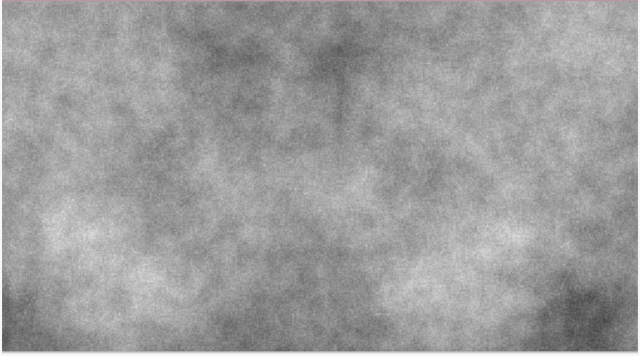
Give the GLSL for this texture, as a Shadertoy shader.

```glsl
// Mottled grey plaster backdrop with soft clouds, fine grain and a thin pale frame.

const float BASE_GREY = 0.607;
const float MIRROR_AXIS = 0.45;      // share of the width
const float CLOUD_AMOUNT = 0.10;
const float MOTTLE_AMOUNT = 0.085;
const float GRAIN_AMOUNT = 0.085;
const float FLECK_AMOUNT = 0.07;
const float SCRATCH_AMOUNT = 0.07;
const int SCRATCH_COUNT = 14;
const vec3 FRAME_COLOUR = vec3(0.97);
const vec3 SHADOW_COLOUR = vec3(0.74);
const vec3 TOP_LINE_COLOUR = vec3(0.72, 0.60, 0.64);
const vec4 FRAME_WIDTH = vec4(0.006, 0.006, 0.013, 0.004); // left, right, bottom, top

// Broad stains: distance from the mirror axis, height, radius, brightness
const int STAIN_COUNT = 11;
const vec4 STAINS[STAIN_COUNT] = vec4[](
    vec4(0.63, 0.33, 0.15, 0.12),
    vec4(0.41, 0.16, 0.14, 0.11),
    vec4(0.18, 0.42, 0.11, 0.06),
    vec4(0.83, 0.09, 0.15, -0.19),
    vec4(0.16, 0.82, 0.13, -0.08),
    vec4(0.37, 0.50, 0.11, -0.06),
    vec4(0.00, 1.00, 0.22, -0.06),
    vec4(0.00, 0.00, 0.26, -0.11),
    vec4(0.80, 0.91, 0.14, 0.06),
    vec4(0.55, 0.66, 0.25, 0.03),
    vec4(0.97, 0.25, 0.12, -0.05));

// Integer hash, two values in 0..1
vec2 hash2(vec2 cell) {
    uvec2 v = uvec2(ivec2(cell)) * 1664525u + 1013904223u;
    v.x += v.y * 1664525u;
    v.y += v.x * 1664525u;
    v ^= v >> 16u;
    v.x += v.y * 1664525u;
    v.y += v.x * 1664525u;
    v ^= v >> 16u;
    return vec2(v & 65535u) / 65535.0;
}

float cornerSlope(vec2 cell, vec2 offset) {
    float angle = 6.28318 * hash2(cell).x;
    return dot(vec2(cos(angle), sin(angle)), offset);
}

float gradientNoise(vec2 p) {
    vec2 i = floor(p), f = p - i;
    vec2 u = f * f * f * (f * (f * 6.0 - 15.0) + 10.0);
    vec2 e = vec2(1, 0);
    return mix(mix(cornerSlope(i, f), cornerSlope(i + e.xy, f - e.xy), u.x),
               mix(cornerSlope(i + e.yx, f - e.yx), cornerSlope(i + e.xx, f - e.xx), u.x), u.y);
}

float fbm(vec2 p, int octaves) {
    float sum = 0.0, amplitude = 1.0;
    for (int i = 0; i < octaves; i++) {
        sum += amplitude * gradientNoise(p);
        p = mat2(1.6, 1.2, -1.2, 1.6) * p + 17.3;
        amplitude *= 0.58;
    }
    return sum;
}

// Sum of soft stains with ragged outlines
float stains(vec2 q) {
    q += 0.07 * vec2(fbm(q * 6.0 + 3.0, 4), fbm(q * 6.0 + 41.0, 4));
    float sum = 0.0;
    for (int i = 0; i < STAIN_COUNT; i++) {
        vec2 d = (q - STAINS[i].xy) / STAINS[i].z;
        sum += STAINS[i].w * exp(-dot(d, d));
    }
    return sum;
}

// Short, slightly bent pale scratches
float scratches(vec2 q, float pixel) {
    q += 0.006 * gradientNoise(q * 40.0);
    float sum = 0.0;
    for (int i = 0; i < SCRATCH_COUNT; i++) {
        vec2 place = hash2(vec2(i, 7)), shape = hash2(vec2(i, 23));
        vec2 start = vec2(0.25 + 0.6 * place.x, 0.08 + 0.6 * place.y);
        float angle = 3.14159 * shape.x;
        vec2 along = vec2(cos(angle), sin(angle)) * mix(0.015, 0.05, shape.y);
        vec2 d = q - start;
        float t = clamp(dot(d, along) / dot(along, along), 0.0, 1.0);
        sum += (1.0 - smoothstep(0.0005, 0.0015 + pixel, length(d - along * t))) * (1.0 - 0.6 * t);
    }
    return min(sum, 1.0);
}

void mainImage(out vec4 fragColor, in vec2 fragCoord) {
    float pixel = 1.0 / iResolution.y;
    float aspect = iResolution.x * pixel;
    vec2 p = fragCoord * pixel;
    vec2 q = vec2(abs(p.x - MIRROR_AXIS * aspect), p.y);

    // Broad tone, partly mirrored
    float grey = BASE_GREY + stains(q);
    grey += CLOUD_AMOUNT * (0.7 * fbm(q * 3.5 + 11.0, 5) + 0.7 * fbm(p * 4.0 + 70.0, 5));
    grey -= 0.10 * exp(-p.y / 0.06);

    // Faint vertical seam
    vec2 seam = (p - vec2(0.53 * aspect, 0.74)) / vec2(0.025, 0.13);
    grey -= 0.05 * exp(-dot(seam, seam));

    // Mottling, grain, flecks and scratches
    grey += MOTTLE_AMOUNT * fbm(p * 16.0 + 5.0, 4);
    grey += GRAIN_AMOUNT * (gradientNoise(p * 150.0) + 0.6 * gradientNoise(p * 75.0 + 31.0));
    grey += FLECK_AMOUNT * smoothstep(0.3, 0.6, gradientNoise(p * 115.0 + 90.0));
    grey += SCRATCH_AMOUNT * scratches(q, pixel);
    vec3 colour = vec3(clamp(grey, 0.28, 0.84));

    // Frame: tinted top line, pale sides, shadowed lower edge
    vec4 inset = vec4(p.x, aspect - p.x, p.y, 1.0 - p.y) - FRAME_WIDTH;
    vec4 cover = 1.0 - smoothstep(-0.5 * pixel, 0.5 * pixel, inset);
    colour = mix(colour, TOP_LINE_COLOUR, cover.w);
    vec3 lowerEdge = mix(FRAME_COLOUR, SHADOW_COLOUR, smoothstep(0.004, FRAME_WIDTH.z, p.y));
    colour = mix(colour, lowerEdge, cover.z);
    colour = mix(colour, FRAME_COLOUR, max(cover.x, cover.y));
    fragColor = vec4(colour, 1.0);
}
```
